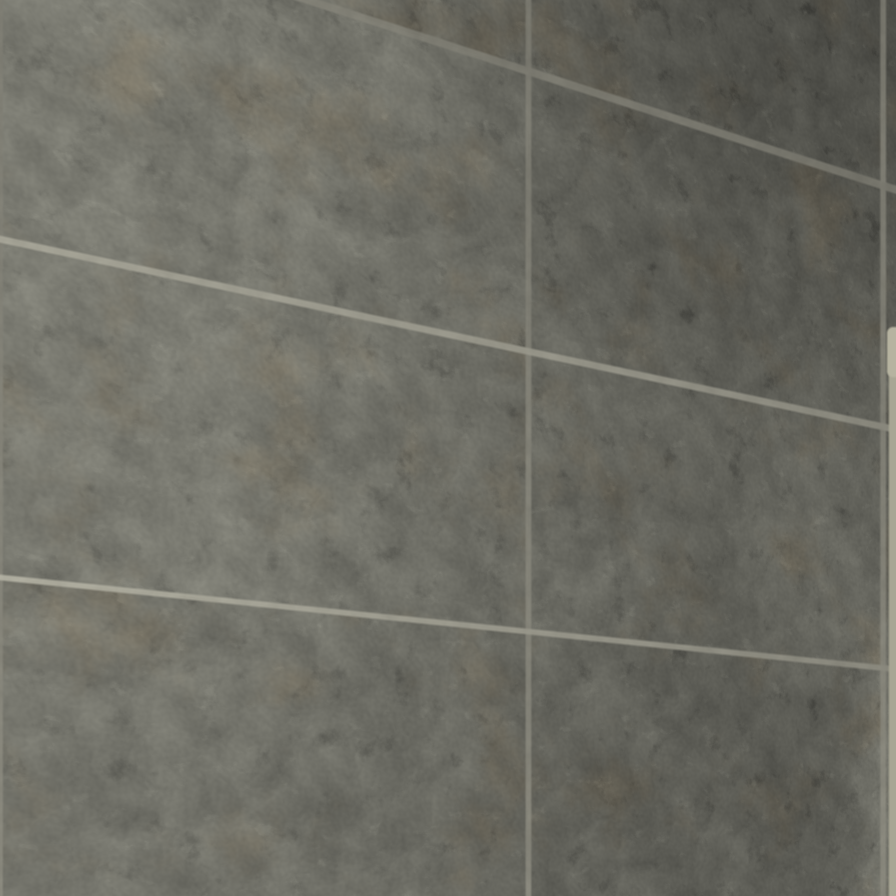
Write a WebGL 1 fragment shader that draws this texture.

```glsl
precision highp float;
// Grey stone wall tiles seen at an angle: rows narrow towards the right.
// Screen points are mapped to tile space, where fract() gives the grout joints
// and gradient noise, shifted for each tile, gives the mottled stone.
uniform vec2 u_resolution;

const vec3 STONE_TINT = vec3(1.0, 1.0, 0.925);
const vec3 GROUT_TINT = vec3(1.0, 0.99, 0.91);
const vec3 CREAM = vec3(0.66, 0.65, 0.58);
const float COLUMN_WIDTH = 0.7342;
const float COLUMN_SHRINK = 0.3335;
const float TILE_ASPECT = 1.7;

vec2 hash2(vec2 p) {
  vec3 q = fract(p.xyx * vec3(0.1031, 0.1030, 0.0973));
  q += dot(q, q.yzx + 33.33);
  return fract((q.xx + q.yz) * q.zy);
}

float cornerSlope(vec2 cell, vec2 offset) {
  float angle = 6.2832 * hash2(cell).x;
  return dot(vec2(cos(angle), sin(angle)), offset);
}

float gradientNoise(vec2 p) {
  vec2 i = floor(p), f = fract(p);
  vec2 s = f * f * f * (f * (f * 6.0 - 15.0) + 10.0);
  vec2 e = vec2(1.0, 0.0);
  float low = mix(cornerSlope(i, f), cornerSlope(i + e, f - e), s.x);
  float high = mix(cornerSlope(i + e.yx, f - e.yx), cornerSlope(i + e.xx, f - e.xx), s.x);
  return mix(low, high, s.y);
}

float fbm(vec2 p) {
  float sum = 0.0, weight = 0.6;
  for (int k = 0; k < 5; k++) {
    sum += weight * gradientNoise(p);
    p = mat2(1.6, 1.2, -1.2, 1.6) * p + 7.3;
    weight *= 0.56;
  }
  return sum;
}

// Distance to the nearest whole number
float jointDistance(float t) {
  return abs(fract(t + 0.5) - 0.5);
}

float band(float dist, float halfWidth, float soft) {
  return 1.0 - smoothstep(halfWidth - soft, halfWidth + soft, dist);
}

// Light falling on the wall; pos.y runs downwards
float wallLight(vec2 pos) {
  float light = mix(0.475, 0.365, smoothstep(0.1, 0.95, pos.x));
  light -= 0.055 * smoothstep(0.4, 0.9, pos.x) * (1.0 - smoothstep(0.0, 0.5, pos.y));
  light -= 0.02 * smoothstep(0.5, 1.0, pos.y) * (1.0 - pos.x);
  // soft reflections near the corner
  float streak = (pos.x - 0.885 - 0.06 * pos.y) / 0.012;
  light += 0.03 * exp(-streak * streak) * (1.0 - smoothstep(0.15, 0.42, pos.y));
  vec2 glow = (pos - vec2(0.91, 0.63)) / vec2(0.07, 0.13);
  light += 0.035 * exp(-dot(glow, glow));
  light += 0.09 * smoothstep(0.93, 0.985, pos.x) * smoothstep(0.6, 0.85, pos.y);
  return light;
}

vec3 stone(vec2 tileUV, vec2 tile, float light) {
  vec2 shift = hash2(tile + 11.0);
  vec2 p = tileUV * vec2(TILE_ASPECT, 1.0) + 9.0 * shift;
  float clouds = fbm(p * 3.0);
  float mottle = fbm(p * 8.0 + 21.0 + 0.8 * clouds);
  float blotch = smoothstep(0.12, 0.55, fbm(p * 9.0 + 43.0));
  float scuff = smoothstep(0.18, 0.5, fbm(p * vec2(11.0, 15.0) + 67.0));
  float grain = gradientNoise(p * 62.0);
  float tone = light * (1.0 + 0.16 * clouds + 0.19 * mottle + 0.05 * grain);
  tone += 0.035 * scuff - 0.065 * blotch + 0.016 * (shift.x - 0.5);
  float warmth = smoothstep(0.0, 0.5, fbm(p * 2.6 + 85.0));
  return tone * mix(STONE_TINT, vec3(1.03, 0.99, 0.87), warmth);
}

void main() {
  vec2 pos = gl_FragCoord.xy / u_resolution;
  pos.y = 1.0 - pos.y;
  float pixel = 1.0 / min(u_resolution.x, u_resolution.y);
  float soft = 0.0012 + 0.6 * pixel;

  // Perspective map from the canvas to tile space
  float depth = 1.0 - COLUMN_SHRINK * pos.x;
  float rowHeight = 0.3776 - 0.11 * pos.x;
  vec2 wall = vec2(pos.x / (depth * COLUMN_WIDTH),
                   (pos.y - 0.6445 - 0.1025 * pos.x) / rowHeight);
  vec3 color = stone(wall, floor(wall), wallLight(pos));

  // Grout joints, brighter towards the lower left
  float wear = 0.05 * fbm(pos * 38.0);
  float distX = jointDistance(wall.x) * COLUMN_WIDTH * depth * depth;
  float distY = jointDistance(wall.y) * rowHeight;
  float rowsUp = max(0.0, -floor(wall.y + 0.5));
  float upright = 0.49 + 0.06 * pos.y + wear;
  float level = 0.70 - 0.16 * pos.x - 0.13 * (1.0 - smoothstep(0.0, 0.45, pos.y)) + wear;
  color = mix(color, GROUT_TINT * upright, 0.85 * band(distX, 0.0032, soft));
  color = mix(color, GROUT_TINT * level, 0.92 * band(distY, 0.0032 + 0.0007 * rowsUp, soft));

  // Corner trim on the right with a small rounded catch
  float trim = smoothstep(0.992 - soft, 0.992 + soft, pos.x);
  color = mix(color, CREAM, trim * smoothstep(0.35, 0.42, pos.y));
  float catchDist = length(max(abs(pos - vec2(1.0, 0.393)) - vec2(0.003, 0.021), 0.0));
  color = mix(color, CREAM * 1.08, band(catchDist, 0.007, soft));

  gl_FragColor = vec4(color, 1.0);
}
```
